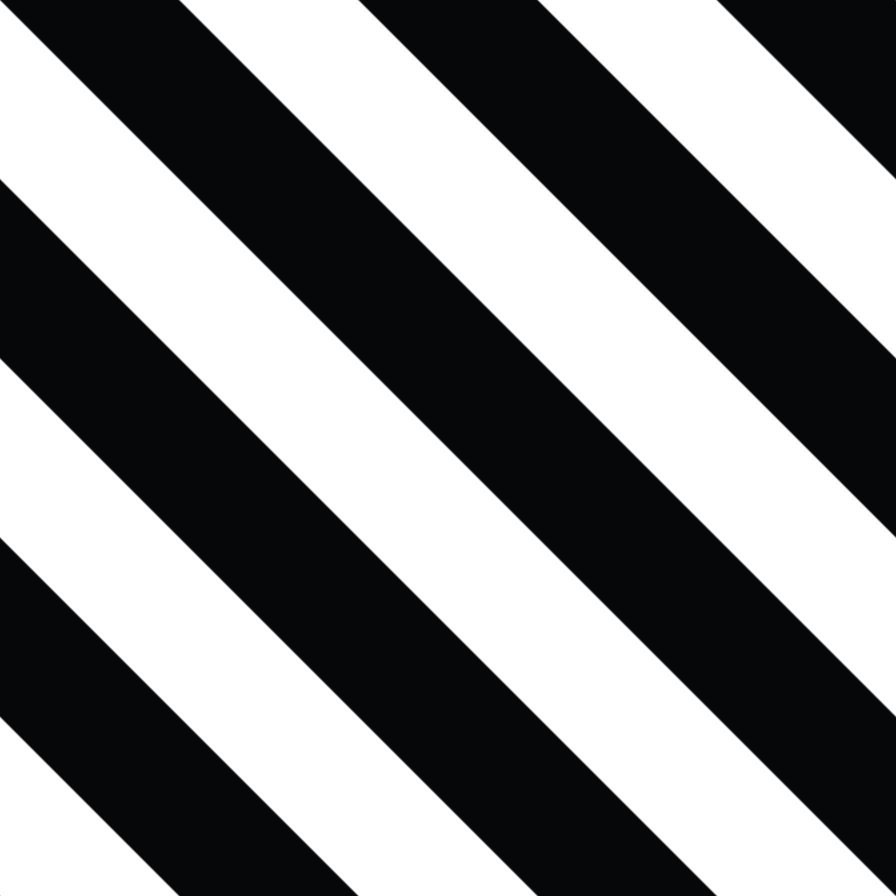
A three.js fragment shader for this pattern:

```glsl
varying vec2 vUv;

// Signed distance to the nearest stripe edge, positive inside the white stripes
float stripeDistance(vec2 p, float period) {
  float across = (p.x + p.y) / period;
  float fromCentre = abs(fract(across + 0.25) - 0.5);
  return (0.25 - fromCentre) * period / sqrt(2.0);
}

void main() {
  vec3 ink = vec3(0.02, 0.027, 0.035);
  vec3 white = vec3(1.0);

  // Equal diagonal bands, two and a half periods along each side
  float edge = stripeDistance(vUv, 0.4);
  float stripe = smoothstep(-0.0015, 0.0015, edge);

  gl_FragColor = vec4(mix(ink, white, stripe), 1.0);
}
```
